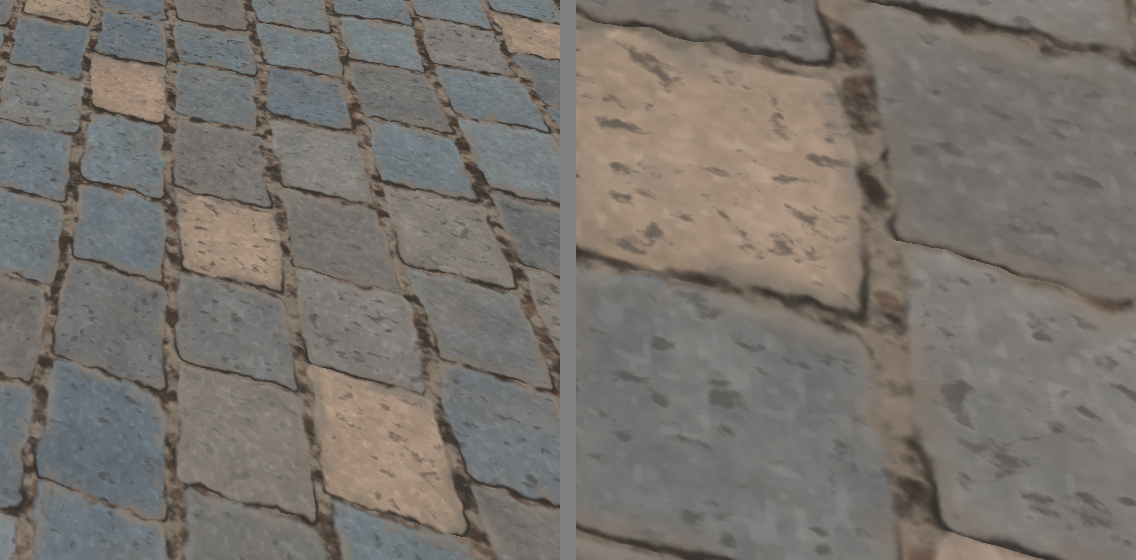
Left, the full canvas; right, a detail of the centre.
This texture is drawn by a WebGL 2 fragment shader. Its source:

```glsl
#version 300 es
precision highp float;

uniform vec2 u_resolution;
out vec4 fragColor;

float hash(vec2 p) {
    vec3 q = fract(p.xyx * 0.1031);
    q += dot(q, q.yzx + 33.33);
    return fract((q.x + q.y) * q.z);
}

float noise(vec2 p) {
    vec2 i = floor(p), f = fract(p);
    f = f * f * (3.0 - 2.0 * f);
    return mix(mix(hash(i), hash(i + vec2(1, 0)), f.x),
               mix(hash(i + vec2(0, 1)), hash(i + vec2(1, 1)), f.x), f.y);
}

float fbm(vec2 p) {
    float sum = 0.0, amp = 0.5;
    for (int k = 0; k < 4; k++) {
        sum += amp * noise(p);
        p = mat2(1.6, 1.2, -1.2, 1.6) * p + 7.3;
        amp *= 0.5;
    }
    return sum / 0.9375;
}

float roundedBox(vec2 p, vec2 halfSize, float radius) {
    vec2 q = abs(p) - halfSize + radius;
    return length(max(q, 0.0)) + min(max(q.x, q.y), 0.0) - radius;
}

void main() {
    vec2 p = gl_FragCoord.xy / u_resolution;

    // Perspective ground: columns widen towards the viewer
    float scale = 0.137 + 0.139 * (1.0 - p.y);
    vec2 ground = vec2((p.x - 0.31) / scale, 13.1 - 1.862 / scale);
    vec2 grain = ground * vec2(1.0, 0.8);
    grain.y -= 0.25 * grain.x;

    // Wandering columns with slanted, uneven rows
    vec2 laid = ground;
    laid.x += 0.12 * (noise(ground * vec2(1.3, 1.1) + 40.0) - 0.5);
    laid += 0.09 * (vec2(fbm(ground * 5.0), fbm(ground * 5.0 + 50.0)) - 0.5);
    float column = floor(laid.x);
    float across = fract(laid.x) - 0.5;
    laid.y -= 0.34 * across;
    laid.y += 0.2 * (hash(vec2(column + 30.0, 4.0)) - 0.5);
    laid.y += 0.25 * (noise(vec2(column * 7.3 + 90.0, laid.y * 0.9 + 20.0)) - 0.5);
    vec2 cell = vec2(column, floor(laid.y));
    vec2 id = cell + 60.0;

    // Distance to the stone edge, in column widths
    vec2 cellSize = vec2(1.0, scale / 0.259);
    vec2 local = vec2(across, fract(laid.y) - 0.5) * cellSize;
    vec2 gap = vec2(0.04, 0.008) + vec2(0.035, 0.018) * hash(id + 9.0);
    local.x += 0.08 * (hash(id + 17.0) - 0.5) * local.y / cellSize.y;
    float d = roundedBox(local, 0.5 * cellSize - gap, 0.05);
    d += 0.05 * (fbm(grain * 10.0) - 0.5);
    float blur = max(0.018, 1.2 / (u_resolution.y * scale));

    // Stone tint: blue-grey to brown-grey, with scattered sandy stones
    float tone = hash(id + 3.0);
    float warmth = smoothstep(0.45, 0.95, hash(id * 1.7 + 5.0));
    warmth = max(warmth, 0.7 * exp(-2.0 * pow(cell.y - 4.0, 2.0)));
    vec3 stone = mix(vec3(0.385, 0.425, 0.455), vec3(0.46, 0.495, 0.505), tone);
    stone = mix(stone, mix(vec3(0.425, 0.415, 0.40), vec3(0.505, 0.475, 0.445), tone), warmth);
    float sandy = 1.0 - step(0.5, abs(mod(2.0 * cell.x - cell.y, 11.0) - 8.0));
    vec3 sand = mix(vec3(0.61, 0.55, 0.47), vec3(0.62, 0.53, 0.46), hash(id + 21.0));
    stone = mix(stone, sand, sandy);

    // Weathered surface: blotches, soft grain and a few shallow pits
    vec2 skew = vec2(grain.x, laid.y);
    float blotch = fbm(skew * 4.0 + id * 3.1);
    float fine = fbm(grain * vec2(20.0, 28.0));
    stone *= 0.83 + 0.18 * blotch + 0.19 * fine;
    stone = mix(stone, vec3(0.50, 0.465, 0.43), 0.35 * smoothstep(0.5, 0.8, fbm(skew * 3.0 + 70.0)));
    float pitField = 0.6 * fbm(skew * vec2(12.0, 20.0) + id) + 0.4 * fine;
    float pits = smoothstep(0.56, 0.74, pitField) * (0.3 + 0.45 * hash(id + 11.0));
    stone = mix(stone, vec3(0.27, 0.26, 0.25), pits);
    stone += 0.035 * smoothstep(0.6, 0.9, noise(grain * vec2(26.0, 34.0) + 15.0));

    // Soil dust and worn rims
    float rim = smoothstep(-0.12, 0.0, d);
    stone = mix(stone, vec3(0.49, 0.45, 0.41), rim * smoothstep(0.3, 0.75, fbm(grain * 7.0 + 30.0)));
    stone += 0.03 * smoothstep(-0.07, -0.02, d) * step(local.y, 0.0);

    // Joint filling: pale earth, leaf scraps and small dark hollows
    float earth = fbm(grain * vec2(9.0, 13.0) + 12.0);
    vec3 soil = mix(vec3(0.25, 0.22, 0.195), vec3(0.52, 0.47, 0.42), smoothstep(0.28, 0.6, earth));
    float scraps = smoothstep(0.5, 0.75, fbm(grain * vec2(11.0, 15.0) + 80.0));
    soil = mix(soil, vec3(0.32, 0.245, 0.20), 0.6 * scraps);
    soil *= 0.86 + 0.26 * fine;

    // Thin shadowed crack, deepest below each stone
    vec3 color = mix(stone, soil, smoothstep(-blur, blur, d));
    float below = smoothstep(0.1, 0.42, local.y / cellSize.y);
    float crack = exp(-pow((d - 0.006) / max(0.014, blur * 0.8), 2.0));
    crack *= mix(0.12, 0.85, below) * smoothstep(0.25, 0.55, fbm(grain * 4.0 + 5.0));
    color = mix(color, vec3(0.19, 0.175, 0.16), crack);

    fragColor = vec4(clamp(color, 0.0, 1.0), 1.0);
}
```
